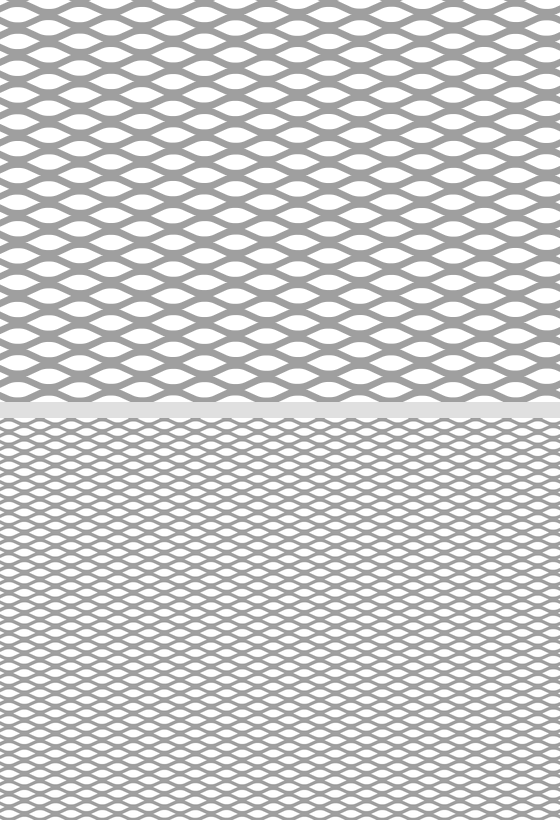
Top, the tile; bottom, the same tile 2 across and 2 down.
Write a WebGL 1 fragment shader that draws this pattern.

```glsl
precision highp float;
// Expanded metal mesh: grey strands around white, flat-capped diamond holes.
// Two interleaved lattices of holes, half a cell apart, are cut from the sheet;
// each hole is a distance function with a slight hashed wobble that wraps.

uniform vec2 u_resolution;

const vec2 REPEATS = vec2(9.0, 15.0);      // whole cells across and up
const vec2 PHASE = vec2(0.785, -0.043);    // centre of the first hole, in cells
const vec2 CELL = vec2(1.0, 0.4313);       // cell size, in cell widths
const vec2 HOLE_HALF = vec2(0.357, 0.123); // half width and half height
const float FLAT_HALF = 0.088;             // half length of the flat caps
const float SHOULDER = 0.03;               // rounding where cap meets side
const vec3 METAL = vec3(0.624);
const vec3 OPENING = vec3(1.0);

// Hash without sine, from -0.5 to 0.5
vec2 hash22(vec2 p) {
  vec3 h = fract(vec3(p.xyx) * vec3(0.1031, 0.1030, 0.0973));
  h += dot(h, h.yzx + 33.33);
  return fract((h.xx + h.yz) * h.zy) - 0.5;
}

float smoothMax(float a, float b, float k) {
  float h = max(k - abs(a - b), 0.0) / k;
  return max(a, b) + 0.25 * h * h * k;
}

// Pointed at left and right, flat at top and bottom; negative inside
float holeDistance(vec2 p, vec2 halfSize, float flatHalf, float rounding) {
  p = abs(p);
  vec2 sideNormal = normalize(vec2(halfSize.y, halfSize.x - flatHalf));
  float side = dot(p - vec2(halfSize.x, 0.0), sideNormal);
  float cap = p.y - halfSize.y;
  return smoothMax(side, cap, rounding);
}

// One lattice of holes, each shifted and tilted a little
float latticeDistance(vec2 q, float seed) {
  vec2 id = floor(q + 0.5);
  vec2 p = (q - id) * CELL;
  vec2 wrapped = mod(id, REPEATS);
  p += hash22(wrapped + seed) * vec2(0.01, 0.007);
  p.y += p.x * hash22(wrapped + seed + 41.0).x * 0.02;
  return holeDistance(p, HOLE_HALF, FLAT_HALF, SHOULDER);
}

void main() {
  vec2 q = gl_FragCoord.xy / u_resolution * REPEATS - PHASE;
  float d = min(latticeDistance(q, 3.0), latticeDistance(q - 0.5, 17.0));

  // Smooth the cut over about one pixel
  float pixel = REPEATS.x / u_resolution.x;
  float open = clamp(0.5 - d / pixel, 0.0, 1.0);
  gl_FragColor = vec4(mix(METAL, OPENING, open), 1.0);
}
```
